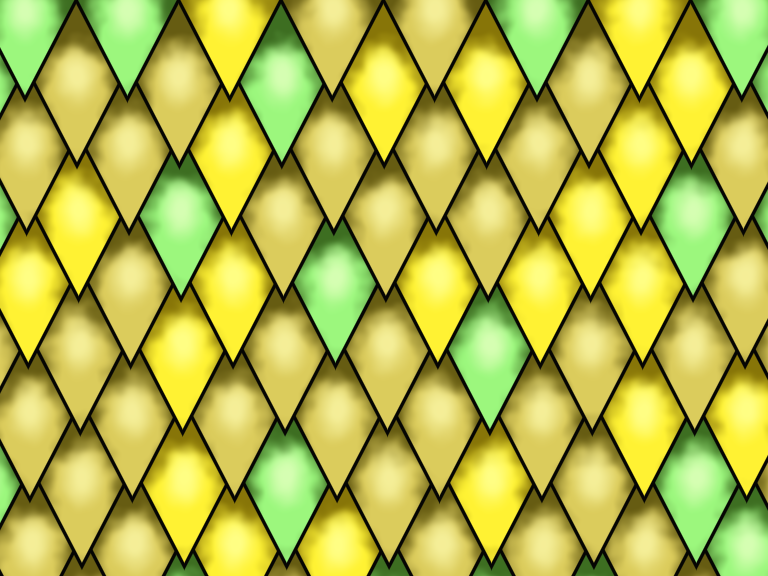
This pattern is drawn by a WebGL 2 fragment shader. Its source:

```glsl
#version 300 es
precision highp float;

uniform vec2 u_resolution;
out vec4 fragColor;

// Layout: COLUMN is in canvas heights, the rest in column widths
const float COLUMN = 0.17778;
const float ROW_STEP = 0.652;
const float TOP_TIP = 0.967;      // depth of the first row of tips
const float FIRST_X = 0.244;
const float ROW_DRIFT = 0.008;
const float EDGE_SLOPE = 1.93;
const float LINE_HALF = 0.0165;
const int ROWS = 10;

// Shading
const vec2 BODY_CENTER = vec2(0.0, 0.74);
const vec2 BODY_RADIUS = vec2(0.43, 0.52);
const float BODY_TAIL = 1.15;     // body radius towards the tip
const vec2 GLOW_CENTER = vec2(0.0, 0.87);
const vec2 GLOW_RADIUS = vec2(0.27, 0.38);
const float STAIN_SCALE = 3.6;
const float STAIN_AMOUNT = 0.24;
const float YELLOW_SHARE = 0.28;
const float GREEN_SHARE = 0.24;

const vec3 INK = vec3(0.02, 0.02, 0.01);
const vec3 OLIVE_DARK = vec3(0.40, 0.36, 0.07);
const vec3 OLIVE_BODY = vec3(0.86, 0.80, 0.36);
const vec3 OLIVE_GLOW = vec3(0.97, 0.95, 0.62);
const vec3 YELLOW_DARK = vec3(0.53, 0.46, 0.03);
const vec3 YELLOW_BODY = vec3(1.00, 0.95, 0.20);
const vec3 YELLOW_GLOW = vec3(1.00, 1.00, 0.55);
const vec3 GREEN_DARK = vec3(0.24, 0.43, 0.13);
const vec3 GREEN_BODY = vec3(0.61, 0.97, 0.49);
const vec3 GREEN_GLOW = vec3(0.86, 1.00, 0.72);

float hash(vec2 p) {
    vec3 q = fract(vec3(p.xyx) * 0.1031);
    q += dot(q, q.yzx + 33.33);
    return fract((q.x + q.y) * q.z);
}

float cornerGradient(vec2 cell, vec2 corner, vec2 f) {
    float angle = 6.28319 * hash(cell + corner);
    return dot(vec2(cos(angle), sin(angle)), f - corner);
}

float gradientNoise(vec2 p) {
    vec2 i = floor(p), f = fract(p);
    vec2 w = f * f * f * (f * (f * 6.0 - 15.0) + 10.0);
    float low = mix(cornerGradient(i, vec2(0, 0), f), cornerGradient(i, vec2(1, 0), f), w.x);
    float high = mix(cornerGradient(i, vec2(0, 1), f), cornerGradient(i, vec2(1, 1), f), w.x);
    return mix(low, high, w.y);
}

// Colour of one scale; p is measured from its tip
vec3 scaleColor(vec2 p, vec2 id) {
    vec3 dark = OLIVE_DARK, body = OLIVE_BODY, glow = OLIVE_GLOW;
    float pick = hash(id + 17.0);
    if (pick < GREEN_SHARE) {
        dark = GREEN_DARK; body = GREEN_BODY; glow = GREEN_GLOW;
    } else if (pick < GREEN_SHARE + YELLOW_SHARE) {
        dark = YELLOW_DARK; body = YELLOW_BODY; glow = YELLOW_GLOW;
    }

    // Smudged dark rim around the upper body
    vec2 seed = 11.0 * id + 100.0;
    float stain = gradientNoise(p * STAIN_SCALE + seed)
                + 0.5 * gradientNoise(p * STAIN_SCALE * 2.1 + seed + 5.0);
    vec2 fromBody = p - BODY_CENTER;
    float reach = fromBody.y > 0.0 ? BODY_RADIUS.y : BODY_TAIL;
    float r = length(fromBody / vec2(BODY_RADIUS.x, reach)) + STAIN_AMOUNT * stain;
    vec3 color = mix(body, dark, smoothstep(0.48, 1.12, r));

    // Soft highlight
    float g = length((p - GLOW_CENTER) / GLOW_RADIUS) + 0.12 * stain;
    return mix(color, glow, 0.9 * (1.0 - smoothstep(0.1, 1.0, g)));
}

void main() {
    vec2 p = gl_FragCoord.xy / (u_resolution.y * COLUMN);
    float pixel = 1.0 / (u_resolution.y * COLUMN);
    float top = 1.0 / COLUMN;
    vec3 color = OLIVE_DARK;

    // Paint rows upwards, each overlapping the one below
    for (int i = ROWS - 1; i >= 0; i--) {
        float row = float(i);
        float x = p.x - FIRST_X - 0.5 * mod(row, 2.0) - ROW_DRIFT * row;
        float column = floor(x + 0.5);
        vec2 local = vec2(x - column, p.y - top + TOP_TIP + ROW_STEP * row);
        float edge = (local.y - EDGE_SLOPE * abs(local.x)) / length(vec2(1.0, EDGE_SLOPE));

        float inside = smoothstep(-pixel, pixel, edge);
        color = mix(color, scaleColor(local, vec2(column, row)), inside);
        float line = 1.0 - smoothstep(-0.75 * pixel, 0.75 * pixel, abs(edge) - LINE_HALF);
        color = mix(color, INK, line);
    }
    fragColor = vec4(color, 1.0);
}
```
